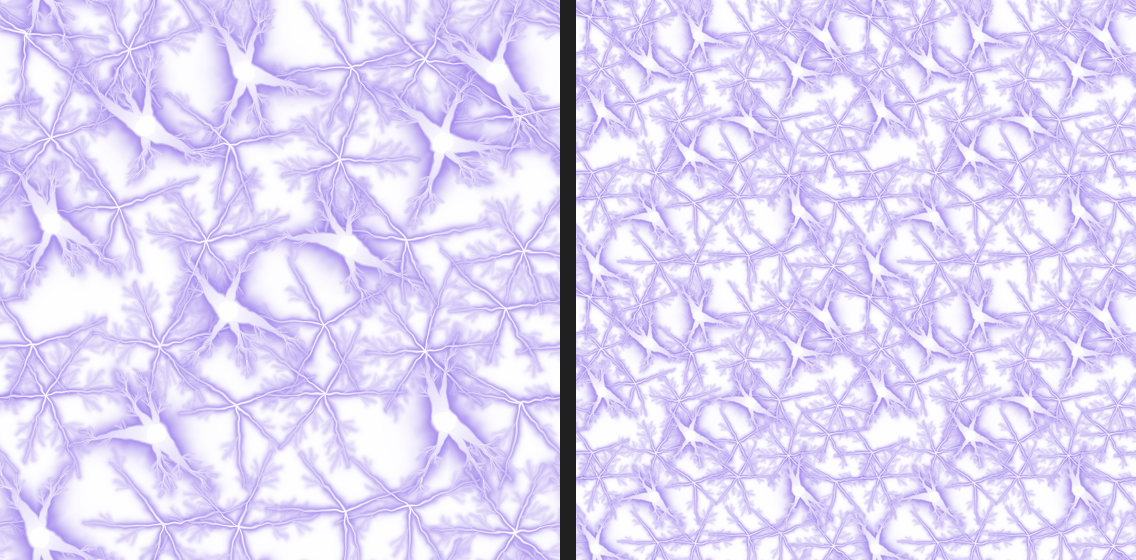
Left: one tile. Right: repeated 2 by 2.
This pattern is drawn by a WebGL 2 fragment shader. Its source:

```glsl
#version 300 es
precision highp float;
// Tiling web of violet lightning stars on white: a wrapped, jittered grid
// holds one star per cell, plain, feathery or heavy, with twigs on its arms.
// Every bolt is a white core inside a soft violet glow; noise makes it jagged.

uniform vec2 u_resolution;
out vec4 outColor;

const float CELLS = 6.0;
const float PLAIN_ARMS[5] = float[5](2.35, 0.25, 3.05, 4.5, 5.3);
const float HEAVY_ARMS[5] = float[5](2.15, 5.95, 1.55, 4.4, 5.2);

vec3 hash3(vec2 p) {
  vec3 h = fract((p.xyx + 11.0) * vec3(0.1031, 0.1030, 0.0973));
  h += dot(h, h.yxz + 33.33);
  return fract((h.xxy + h.yzz) * h.zyx);
}

// Value noise in two channels, wrapping after "period" lattice steps
vec2 wrapNoise(vec2 uv, float period) {
  vec2 p = uv * period, i = floor(p), f = p - i;
  f = f * f * (3.0 - 2.0 * f);
  vec2 lo = mod(i, period), hi = mod(i + 1.0, period);
  vec2 bottom = mix(hash3(lo).xy, hash3(vec2(hi.x, lo.y)).xy, f.x);
  vec2 top = mix(hash3(vec2(lo.x, hi.y)).xy, hash3(hi).xy, f.x);
  return mix(bottom, top, f.y) - 0.5;
}

// Brings direction "angle" onto the x axis
vec2 turn(vec2 p, float angle) {
  float c = cos(angle), s = sin(angle);
  return vec2(c * p.x + s * p.y, c * p.y - s * p.x);
}

// Tapering bolt along +x: x is the white core, y the violet glow
vec2 bolt(vec2 p, float len, float radius, float glow) {
  float t = clamp(p.x / len, 0.0, 1.0);
  float body = radius * (1.0 - t) * (1.0 - t);
  float d = max(length(p - vec2(t * len, 0.0)) - body, 0.0);
  float edge = max(0.0034 + 0.3 * body, 1.5 / u_resolution.y);
  float core = (1.0 - smoothstep(0.0, edge, d)) * (1.0 - 0.6 * t);
  float spread = mix(glow, 0.3 * glow + 0.0035, t);
  return vec2(core, exp(-pow(d / spread, 1.5)) * (1.0 - 0.35 * t * t));
}

// Side branch with two mirrored pairs of forks
vec2 twig(vec2 p, float len, float glow) {
  vec2 mark = bolt(p, len, 0.0, glow);
  for (int k = 0; k < 2; k++) {
    float at = 0.3 + 0.3 * float(k);
    vec2 fork = turn(vec2(p.x - at * len, abs(p.y)), 0.6);
    mark = max(mark, 0.75 * bolt(fork, (0.8 - at) * len, 0.0, 0.8 * glow));
  }
  return mark;
}

vec2 star(vec2 p, vec2 id) {
  vec3 look = hash3(id + vec2(0.0, 80.0));
  float kind = mod(id.x + 2.0 * id.y, 6.0);
  bool turned = kind == 3.0 && look.y > 0.4;
  bool heavy = kind == 0.0 || turned;
  bool bushy = mod(kind, 3.0) == 2.0;
  int arms = bushy ? 6 : 5;
  int twigs = bushy ? 5 : (heavy ? 4 : 2);
  vec2 mark = vec2(0.0);

  for (int i = 0; i < arms; i++) {
    vec3 arm = hash3(id + 8.0 * vec2(i + 1, 0));
    float angle = bushy ? 1.047 * float(i) + 0.1
                        : (heavy ? HEAVY_ARMS[i] : PLAIN_ARMS[i]);
    angle += 0.5 * (arm.x - 0.5) + (turned ? 3.3 : 0.0);
    float len = mix(i < 2 ? 0.13 : 0.09, 0.16, arm.y);
    float radius = heavy ? (i < 2 ? 0.017 : 0.009) : 0.0;
    vec2 q = turn(p, angle);
    float ahead = max(q.x, 0.0);
    q.y -= (arm.z - 0.5) * (heavy ? 0.6 : 0.2) * ahead * ahead / len;
    mark = max(mark, bolt(q, len, radius, heavy ? 0.029 : 0.0082));
    if (q.x < -0.02 || abs(q.y) > 0.08) continue;

    // Twigs alternate sides and shrink toward the tip
    for (int j = 0; j < twigs; j++) {
      vec3 side = hash3(id + 8.0 * vec2(i + 1, j + 1));
      float t = 0.2 + 0.65 * (float(j) + side.x) / float(twigs);
      float flip = (j + i) % 2 == 0 ? 1.0 : -1.0;
      vec2 s = vec2(q.x - t * len, q.y * flip);
      float reach = mix(0.035, 0.065, side.y) * (1.1 - 0.6 * t);
      float lean = bushy ? mix(0.5, 0.9, side.z) : mix(0.25, 0.6, side.z);
      vec2 branch = twig(turn(s, lean), reach, heavy ? 0.008 : 0.0055);
      mark = max(mark, branch * (heavy ? vec2(0.9) : vec2(0.4, 0.6)));
    }
  }
  return mark;
}

void main() {
  vec2 uv = gl_FragCoord.xy / u_resolution;
  vec2 jagged = uv + 0.006 * wrapNoise(uv, 40.0) + 0.004 * wrapNoise(uv, 90.0);
  vec2 home = floor(jagged * CELLS);

  // Glows deepen where stars overlap; cores stay on top
  float core = 0.0, clear = 1.0;
  for (int y = -1; y <= 1; y++) {
    for (int x = -1; x <= 1; x++) {
      vec2 cell = home + vec2(x, y);
      vec2 id = mod(cell, CELLS);
      vec2 center = (cell + 0.2 + 0.6 * hash3(id).xy) / CELLS;
      vec2 p = jagged - center;
      if (dot(p, p) > 0.04) continue;
      vec2 mark = star(p, id);
      core = max(core, mark.x);
      clear *= 1.0 - 0.95 * mark.y;
    }
  }

  vec3 white = vec3(0.995, 0.995, 1.0);
  vec3 violet = vec3(0.61, 0.50, 0.92);
  float ink = (1.0 - clear) * (1.0 - core);
  outColor = vec4(mix(white, violet, ink), 1.0);
}
```
